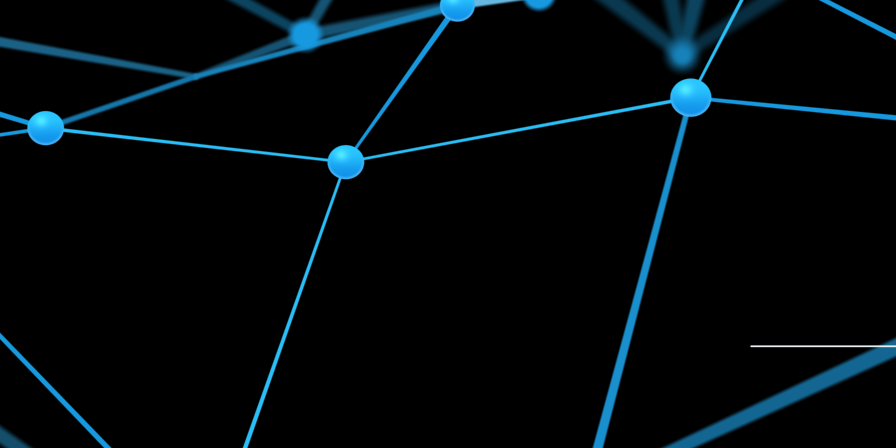
A WebGL 2 fragment shader for this background:

```glsl
#version 300 es
precision highp float;
// Glowing blue network of spheres and links on black, with depth-of-field blur.
uniform vec2 u_resolution;
out vec4 outColor;

// Palette
const vec3 BRIGHT = vec3(0.17, 0.75, 0.97);
const vec3 AZURE  = vec3(0.09, 0.60, 0.88);
const vec3 MID    = vec3(0.09, 0.51, 0.73);
const vec3 DIM    = vec3(0.10, 0.38, 0.52);
const vec3 DEEP   = vec3(0.04, 0.22, 0.31);
const vec3 RIM    = vec3(0.45, 0.80, 0.98);
const vec3 WHITE  = vec3(0.90, 0.94, 0.95);

// Node centres, in units of canvas height
const vec2 LEFT   = vec2(0.102, 0.714);
const vec2 CENTER = vec2(0.772, 0.638);
const vec2 RIGHT  = vec2(1.542, 0.782);
const vec2 TOP    = vec2(1.021, 0.988);
const vec2 EDGE   = vec2(1.203, 1.014);
const vec2 FAR    = vec2(0.682, 0.922);
const vec2 HAZE   = vec2(1.523, 0.877);
const vec2 JOINT  = vec2(0.437, 0.829);

const float NODE_FLATTEN = 0.93;
const float SHARP = 0.002;   // edge softness of links in focus
const float SOFT  = 0.008;   // edge softness of links out of focus

vec2 p;
float pixel;
vec3 color = vec3(0.0);

// Coverage of a shape from its signed distance
float coverage(float d, float softness) {
    float s = max(softness, 0.65 * pixel);
    return 1.0 - smoothstep(-s, s, d);
}

// Tapered segment; widths are half-widths at each end
void link(vec2 a, vec2 b, float widthA, float widthB, float softness, vec3 tint) {
    vec2 ab = b - a;
    float t = clamp(dot(p - a, ab) / dot(ab, ab), 0.0, 1.0);
    float d = length(p - a - ab * t) - mix(widthA, widthB, t);
    color = mix(color, tint, coverage(d, softness));
}

// Shaded sphere with a pale lower rim and an upper highlight
void node(vec2 center, float radius) {
    vec2 q = (p - center) / vec2(radius, radius * NODE_FLATTEN);
    float r = length(q);
    vec3 tint = mix(vec3(0.07, 0.58, 0.92), vec3(0.16, 0.77, 1.0), smoothstep(-0.8, 0.7, q.y));
    tint = mix(tint, RIM, 0.55 * smoothstep(0.78, 0.98, r) * smoothstep(0.5, -0.7, q.y));
    tint += 0.16 * exp(-9.0 * dot(q - vec2(-0.25, 0.4), q - vec2(-0.25, 0.4)));
    color = mix(color, tint, coverage((r - 1.0) * radius, SHARP));
}

// Out-of-focus sphere
void blurredNode(vec2 center, float radius, float softness, vec3 tint) {
    float d = length(p - center) - radius;
    color = mix(color, tint, coverage(d, softness));
}

void main() {
    p = gl_FragCoord.xy / u_resolution.y;
    pixel = 1.0 / u_resolution.y;

    // Hazy fan of links behind the right node
    link(HAZE, vec2(1.34, 1.02), 0.014, 0.020, 0.012, DEEP);
    link(HAZE, vec2(1.745, 1.02), 0.014, 0.018, 0.012, DEEP * 0.8);
    link(HAZE, vec2(1.495, 1.02), 0.014, 0.018, 0.012, DEEP);
    link(HAZE, vec2(1.557, 1.02), 0.014, 0.020, 0.012, DEEP * 1.2);
    blurredNode(HAZE, 0.029, 0.022, MID);

    // Blurred links at upper left
    link(vec2(0.50, 1.02), FAR, 0.013, 0.011, SOFT, DEEP * 1.2);
    link(FAR, vec2(0.738, 1.02), 0.011, 0.013, SOFT, DIM * 0.85);
    link(vec2(-0.02, 0.910), JOINT, 0.011, 0.006, 0.005, DIM);
    link(JOINT, FAR, 0.006, 0.011, 0.006, DIM * 0.85);
    link(FAR, TOP, 0.013, 0.012, SOFT, DIM * 0.85);
    link(LEFT, JOINT, 0.006, 0.006, 0.004, MID * 0.9);
    link(JOINT, TOP, 0.005, 0.008, 0.004, MID);
    blurredNode(FAR, 0.034, 0.012, AZURE);

    // Blurred foreground links along the bottom
    link(vec2(-0.03, 0.050), vec2(0.07, -0.02), 0.016, 0.016, SOFT, DIM * 0.8);
    link(vec2(1.47, -0.02), vec2(2.04, 0.243), 0.014, 0.019, 0.006, vec3(0.07, 0.40, 0.57));
    link(vec2(-0.02, 0.271), vec2(0.26, -0.02), 0.005, 0.006, SHARP, AZURE);

    // Links in focus
    link(vec2(-0.02, 0.751), LEFT, 0.006, 0.005, SHARP, AZURE);
    link(vec2(-0.02, 0.696), LEFT, 0.004, 0.004, SHARP, AZURE);
    link(LEFT, CENTER, 0.004, 0.003, SHARP, BRIGHT);
    link(TOP, CENTER, 0.007, 0.003, SHARP, AZURE);
    link(CENTER, vec2(0.54, -0.02), 0.003, 0.005, SHARP, BRIGHT);
    link(CENTER, RIGHT, 0.003, 0.004, SHARP, BRIGHT);
    link(RIGHT, vec2(1.666, 1.02), 0.003, 0.004, SHARP, BRIGHT);
    link(RIGHT, vec2(2.04, 0.733), 0.004, 0.006, SHARP, AZURE);
    link(RIGHT, vec2(1.329, -0.02), 0.006, 0.011, 0.003, MID * 1.1);
    link(vec2(1.80, 1.02), vec2(2.04, 0.897), 0.005, 0.006, SHARP, AZURE);
    link(TOP, EDGE, 0.009, 0.009, 0.004, RIM * 0.9);

    // Spheres
    blurredNode(EDGE, 0.036, 0.008, AZURE);
    node(LEFT, 0.041);
    node(CENTER, 0.041);
    node(RIGHT, 0.046);
    node(TOP, 0.039);

    // Thin pale rule at lower right
    link(vec2(1.677, 0.227), vec2(2.04, 0.227), 0.002, 0.002, 0.001, WHITE);

    outColor = vec4(color, 1.0);
}
```
